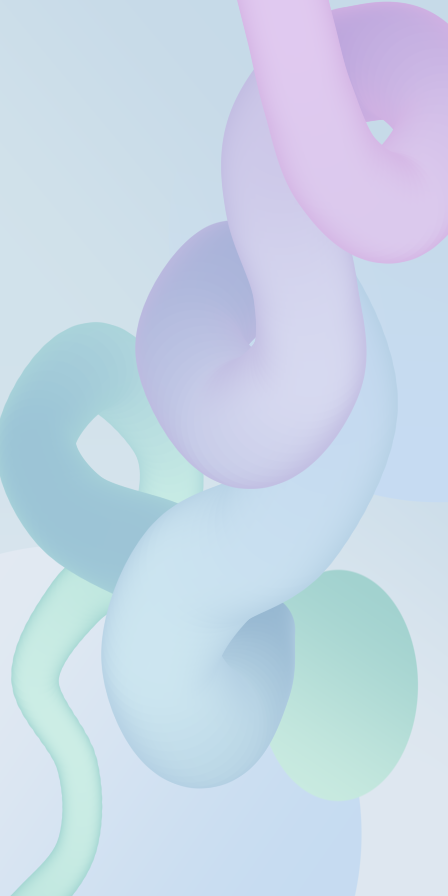
This background is drawn by a WebGL 2 fragment shader. Its source:

```glsl
#version 300 es
precision highp float;
// Pastel coiled tube, looping over itself from mint to pink, on pale blue discs.
uniform vec2 u_resolution;
out vec4 fragColor;

const int KNOTS = 10;
const int STEPS = 70;

// Spline knots: x, y in canvas widths, then tube radius.
const vec3 MINT_WAVE[KNOTS] = vec3[](
  vec3(-.15, -.20, .05), vec3(-.026, -.109, .05), vec3(.078, -.018, .052),
  vec3(.172, .112, .045), vec3(.172, .294, .046), vec3(.078, .484, .053),
  vec3(.172, .661, .068), vec3(.30, .755, .078), vec3(.372, .854, .073),
  vec3(.365, 1.02, .073));
const vec3 TEAL_LOOP[KNOTS] = vec3[](
  vec3(.286, .75, .078), vec3(.372, .854, .073), vec3(.365, 1.023, .073),
  vec3(.214, 1.182, .099), vec3(.081, 1.023, .089), vec3(.161, .854, .104),
  vec3(.352, .763, .122), vec3(.45, .725, .11), vec3(.55, .74, .09),
  vec3(.65, .78, .09));
const vec3 BLUE_LOOP[KNOTS] = vec3[](
  vec3(.586, .75, .08), vec3(.578, .594, .081), vec3(.552, .477, .099),
  vec3(.445, .383, .143), vec3(.359, .536, .133), vec3(.448, .724, .151),
  vec3(.625, .833, .146), vec3(.75, 1.089, .138), vec3(.672, 1.336, .13),
  vec3(.547, 1.401, .13));
const vec3 LILAC_LOOP[KNOTS] = vec3[](
  vec3(.651, 1.349, .13), vec3(.521, 1.375, .133), vec3(.424, 1.219, .122),
  vec3(.552, 1.057, .148), vec3(.682, 1.172, .13), vec3(.682, 1.349, .117),
  vec3(.633, 1.544, .13), vec3(.638, 1.701, .133), vec3(.729, 1.844, .12),
  vec3(.859, 1.896, .117));
const vec3 PINK_LOOP[KNOTS] = vec3[](
  vec3(.651, 1.818, .13), vec3(.781, 1.854, .13), vec3(.911, 1.852, .13),
  vec3(.995, 1.708, .112), vec3(.88, 1.539, .125), vec3(.755, 1.615, .112),
  vec3(.688, 1.779, .102), vec3(.651, 1.922, .099), vec3(.625, 2.026, .099),
  vec3(.599, 2.13, .099));

// Catmull-Rom point on the path, t in 0..1.
vec3 spline(vec3 path[KNOTS], float t) {
  float s = t * float(KNOTS - 3);
  int i = min(int(s), KNOTS - 4);
  float f = s - float(i);
  vec3 a = path[i], b = path[i + 1], c = path[i + 2], d = path[i + 3];
  return b + .5 * f * (c - a + f * (2. * a - 5. * b + 4. * c - d
       + f * (3. * (b - c) + d - a)));
}

vec3 ramp(vec3 tail, vec3 mid, vec3 head, float t) {
  return mix(mix(tail, mid, smoothstep(0., .5, t)), head, smoothstep(.5, 1., t));
}

// Soft-edged ellipse coverage.
float ellipse(vec2 p, vec2 center, vec2 radii, float soft) {
  float d = (length((p - center) / radii) - 1.) * min(radii.x, radii.y);
  return 1. - smoothstep(-soft, soft, d);
}

// Stamps discs along the path, so the head lies over the tail.
vec3 tube(vec3 under, vec2 p, vec3 path[KNOTS], vec3 tail, vec3 mid, vec3 head,
          vec3 rim, float soft) {
  vec3 color = under;
  vec3 previous = spline(path, -.005);
  for (int i = 0; i <= STEPS; i++) {
    float t = float(i) / float(STEPS);
    vec3 disc = spline(path, t);
    vec2 offset = p - disc.xy;
    float d = length(offset) - disc.z;
    if (d < soft) {
      vec2 along = normalize(disc.xy - previous.xy);
      float across = dot(offset, vec2(-along.y, along.x)) / disc.z;
      float shade = .75 * pow(min(abs(across), 1.), 3.5);
      vec3 paint = mix(ramp(tail, mid, head, t), rim, shade);
      color = mix(color, paint, 1. - smoothstep(-soft, soft, d));
    }
    previous = disc;
  }
  return color;
}

vec3 backdrop(vec2 p, float soft) {
  vec3 color = mix(vec3(.87, .905, .94), vec3(.82, .885, .92), smoothstep(.2, 1.3, p.y));
  // Diagonal sheen toward the top right.
  float sheen = dot(p - vec2(0., 1.79), vec2(.77, .64));
  color = mix(color, vec3(.76, .84, .905), .7 * smoothstep(-.25, .5, sheen));
  // Right disc, fading upward.
  float rightDisc = ellipse(p, vec2(.977, 1.479), vec2(.6), soft);
  color = mix(color, vec3(.775, .86, .95), rightDisc * (1. - smoothstep(.9, 1.75, p.y)));
  // Lower left disc, bluer toward its lower right.
  float blueness = smoothstep(-.55, .75, p.x - .7 * p.y);
  vec3 lowColor = mix(vec3(.885, .915, .95), vec3(.775, .86, .945), blueness);
  return mix(color, lowColor, ellipse(p, vec2(.161, .138), vec2(.646), soft));
}

void main() {
  vec2 p = gl_FragCoord.xy / u_resolution * vec2(1., 2.);
  float soft = .8 / u_resolution.x;
  vec3 color = backdrop(p, soft);

  color = tube(color, p, MINT_WAVE, vec3(.74, .90, .87), vec3(.80, .93, .90),
               vec3(.74, .90, .87), vec3(.61, .82, .81), soft);
  color = tube(color, p, TEAL_LOOP, vec3(.79, .93, .90), vec3(.61, .77, .84),
               vec3(.62, .77, .84), vec3(.66, .83, .85), soft);

  // Mint lobe behind the blue loop.
  float lobeShade = smoothstep(-.3, .28, dot(p - vec2(.755, .47), vec2(.55, .83)));
  color = mix(color, mix(vec3(.79, .92, .88), vec3(.63, .82, .81), lobeShade),
              ellipse(p, vec2(.755, .47), vec2(.178, .258), soft));

  color = tube(color, p, BLUE_LOOP, vec3(.59, .72, .82), vec3(.80, .90, .94),
               vec3(.77, .85, .94), vec3(.70, .81, .89), soft);
  color = tube(color, p, LILAC_LOOP, vec3(.66, .70, .85), vec3(.84, .85, .94),
               vec3(.80, .78, .91), vec3(.75, .73, .88), soft);
  color = tube(color, p, PINK_LOOP, vec3(.73, .64, .86), vec3(.86, .79, .93),
               vec3(.88, .79, .94), vec3(.83, .70, .89), soft);

  fragColor = vec4(color, 1.);
}
```
